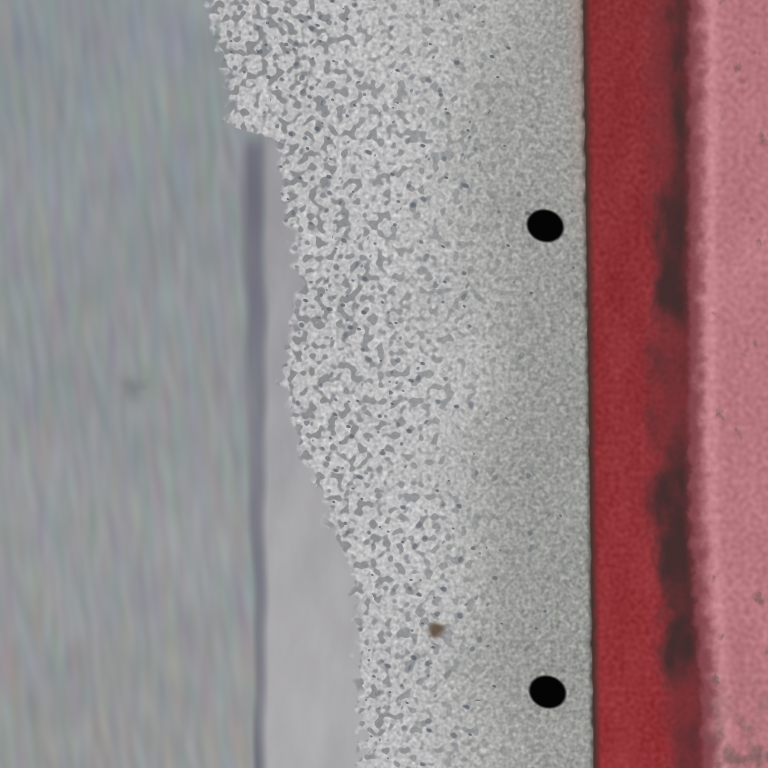
A Shadertoy shader for this texture:

```glsl
vec2 hash2(vec2 p) {
    vec3 q = fract(p.xyx * vec3(0.1031, 0.1030, 0.0973));
    q += dot(q, q.yzx + 33.33);
    return fract((q.xx + q.yz) * q.zy);
}

float gradNoise(vec2 p) {
    vec2 i = floor(p), f = fract(p), e = vec2(1, 0);
    vec2 u = f * f * (3.0 - 2.0 * f);
    float a = dot(hash2(i) * 2.0 - 1.0, f);
    float b = dot(hash2(i + e) * 2.0 - 1.0, f - e);
    float c = dot(hash2(i + e.yx) * 2.0 - 1.0, f - e.yx);
    float d = dot(hash2(i + 1.0) * 2.0 - 1.0, f - 1.0);
    return mix(mix(a, b, u.x), mix(c, d, u.x), u.y);
}

float fbm(vec2 p) {
    float sum = 0.0, amp = 1.0;
    for (int i = 0; i < 4; i++) {
        sum += amp * gradNoise(p);
        p = mat2(1.6, 1.2, -1.2, 1.6) * p + 7.3;
        amp *= 0.55;
    }
    return sum;
}

// Coverage of scattered ragged grains, one candidate per cell
float grains(vec2 p, float density) {
    float cover = 0.0, ragged = 0.22 * gradNoise(p * 2.3);
    for (int k = 0; k < 9; k++) {
        vec2 id = floor(p) + vec2(k % 3 - 1, k / 3 - 1);
        vec2 rnd = hash2(id + 41.7), d = p - id - hash2(id);
        d.x += (rnd.x - 0.5) * d.y;
        float r = length(d * vec2(1.3, 0.8 + rnd.x)) + ragged;
        float blot = 1.0 - smoothstep(0.5, 1.4, r / (0.14 + 0.24 * rnd.y * rnd.y));
        cover = max(cover, blot * (0.5 + 0.5 * rnd.x) * step(hash2(id + 91.3).y, density));
    }
    return cover;
}

// Left border of the concrete at height y
float concreteEdge(float y) {
    float knots[17] = float[17](0.469, 0.470, 0.467, 0.465, 0.462, 0.432, 0.412, 0.384, 0.370,
                                0.374, 0.388, 0.381, 0.372, 0.363, 0.365, 0.355, 0.340);
    float t = clamp(y, 0.0, 0.999) * 16.0;
    int k = int(t);
    return mix(knots[k], knots[k + 1], fract(t)) - 0.068 * smoothstep(0.812, 0.842, y);
}

vec3 brushedFloor(vec2 p) {
    vec2 q = vec2(p.x + 0.1 * p.y, p.y) * vec2(52, 11);
    vec3 col = mix(vec3(0.585, 0.59, 0.595), vec3(0.55, 0.575, 0.59), p.y);
    col += 0.045 * vec3(gradNoise(q), gradNoise(q + 31.0), gradNoise(q + 67.0));
    col += 0.045 * gradNoise(q * 1.7) + 0.03 * fbm(p * 5.0);
    float smudge = length(p - vec2(0.173, 0.495) + 0.012 * fbm(p * 30.0));
    return col - 0.08 * exp(-smudge * smudge * 4000.0);
}

vec3 concrete(vec2 p) {
    float rough = 1.0 - smoothstep(0.38, 0.80, p.x + 0.09 * fbm(p * 5.0));
    vec3 col = mix(vec3(0.60, 0.605, 0.59), vec3(0.75, 0.745, 0.75), smoothstep(0.0, 0.8, rough));
    col += 0.03 * fbm(p * 9.0) + 0.15 * gradNoise(p * 155.0) + 0.12 * gradNoise(p * 240.0);
    // Fine pits crowd together where the surface is rough
    float patchy = 0.12 * fbm(p * 9.0 + 2.0);
    float pits = gradNoise(p * 112.0) + 0.6 * gradNoise(p.yx * 66.0) + patchy;
    pits = smoothstep(0.10, 0.36, pits + 0.12 * rough);
    col = mix(col, vec3(0.47, 0.48, 0.49), pits * (0.25 + 0.5 * rough));
    float cluster = clamp(rough * (0.40 + 4.5 * patchy), 0.02, 0.75);
    col = mix(col, vec3(0.35, 0.38, 0.42), 0.85 * grains(p * 68.0, cluster));
    float rust = length(p - vec2(0.567, 0.180) + 0.006 * gradNoise(p * 90.0));
    return mix(vec3(0.40, 0.34, 0.29), col, smoothstep(0.003, 0.015, rust));
}

vec3 redBand(vec2 p, float left, float right) {
    float x = p.x - right, streak = fbm(p * vec2(27, 16));
    vec3 col = mix(vec3(0.58, 0.20, 0.22), vec3(0.53, 0.19, 0.205), p.y);
    col += 0.04 * fbm(p * vec2(24, 9)) + 0.07 * gradNoise(p * 150.0);
    col = mix(col, vec3(0.42, 0.20, 0.215), 0.65 * smoothstep(-0.065, -0.03, x + 0.02 * streak));
    // Soot in long broken patches along the right side
    float low = smoothstep(0.09, 0.16, p.y) - smoothstep(0.40, 0.46, p.y);
    float high = smoothstep(0.55, 0.62, p.y) * (1.0 - 0.25 * smoothstep(0.72, 0.8, p.y));
    float inner = mix(-0.042, -0.026, smoothstep(0.72, 0.8, p.y));
    float soot = smoothstep(-0.012, 0.014, x - inner + 0.02 * streak);
    soot *= clamp(0.75 * (low + high) + 0.15 + 0.7 * streak, 0.0, 1.0);
    soot *= 1.0 - 0.5 * smoothstep(-0.012, 0.0, x);
    col = mix(col, vec3(0.23, 0.175, 0.175), 0.85 * soot);
    return mix(vec3(0.34, 0.19, 0.18), col, smoothstep(0.0, 0.013, p.x - left));
}

vec3 pinkPanel(vec2 p, float x) {
    vec3 col = vec3(0.715, 0.47, 0.495) + 0.04 * fbm(p * vec2(14, 8)) + 0.09 * gradNoise(p * 130.0);
    col += 0.06 * exp(-pow((x - 0.03) * 110.0, 2.0));
    col = mix(vec3(0.52, 0.28, 0.31), col, smoothstep(0.004, 0.028, x + 0.012 * fbm(p * 45.0)));
    float wear = fbm(p * vec2(40, 30));
    float grime = (1.0 - smoothstep(0.0, 0.15, p.y)) * smoothstep(-0.2, 0.5, wear);
    float scuff = smoothstep(0.35, 0.75, wear + 0.25 * gradNoise(p * 5.0));
    return mix(col, vec3(0.42, 0.34, 0.34), 0.65 * max(scuff, grime));
}

void mainImage(out vec4 fragColor, in vec2 fragCoord) {
    vec2 p = fragCoord / iResolution.xy;
    float aa = 1.0 / iResolution.y;

    // Floor, pale strip and the soft dark seam between them
    vec3 col = brushedFloor(p);
    float below = 1.0 - smoothstep(0.80, 0.835, p.y), upper = smoothstep(0.1, 0.7, p.y);
    float x = p.x - 0.345 - 0.012 * gradNoise(vec2(2, p.y * 11.0));
    vec3 strip = mix(vec3(0.67, 0.665, 0.675), vec3(0.61, 0.605, 0.62), upper);
    float stripMask = smoothstep(-0.009, 0.007, x), seamWidth = mix(0.018, 0.036, upper);
    float seam = smoothstep(-seamWidth, -0.5 * seamWidth, x) * (1.0 - stripMask);
    col = mix(col, strip + 0.04 * fbm(p * vec2(22, 9)), below * stripMask);
    seam *= 0.75 + 0.5 * gradNoise(p * vec2(35, 9));
    col = mix(col, vec3(0.43, 0.43, 0.48), below * seam);

    // Concrete with a crumbled border
    float crumble = 0.013 * fbm(p * 28.0) + 0.018 * gradNoise(p * 85.0);
    col = mix(col, concrete(p), smoothstep(-0.005, 0.006, p.x - concreteEdge(p.y) + crumble));

    // Two drilled holes
    for (int i = 0; i < 2; i++) {
        vec2 d = mat2(0.94, 0.34, -0.34, 0.94) * (p - vec2(0.710, 0.706) - float(i) * vec2(0.003, -0.607));
        float hole = length(d * vec2(1.0, 1.17)) - 0.0235;
        col = mix(vec3(0.015), col, smoothstep(-0.002, 0.002 + aa, hole));
    }

    // Painted metal and its dirty joint
    float left = 0.773 - 0.014 * p.y + 0.002 * gradNoise(vec2(p.y * 45.0, 3));
    float right = 0.915 - 0.018 * smoothstep(0.0, 0.4, p.y);
    float rosy = smoothstep(-0.03, 0.0, p.x - left) * smoothstep(0.5, 1.0, p.y);
    col = mix(col, vec3(0.66, 0.54, 0.51), 0.5 * rosy);
    col = mix(col, redBand(p, left, right), smoothstep(-aa, aa, p.x - left));
    float joint = exp(-pow((p.x - left) * 260.0, 2.0));
    col = mix(col, vec3(0.25, 0.20, 0.18), joint * (0.55 + 0.8 * gradNoise(p * 90.0)));
    x = p.x - right;
    col = mix(col, pinkPanel(p, x), smoothstep(-0.005, 0.005, x + 0.007 * fbm(p * 50.0)));
    fragColor = vec4(clamp(col, 0.0, 1.0), 1.0);
}
```
